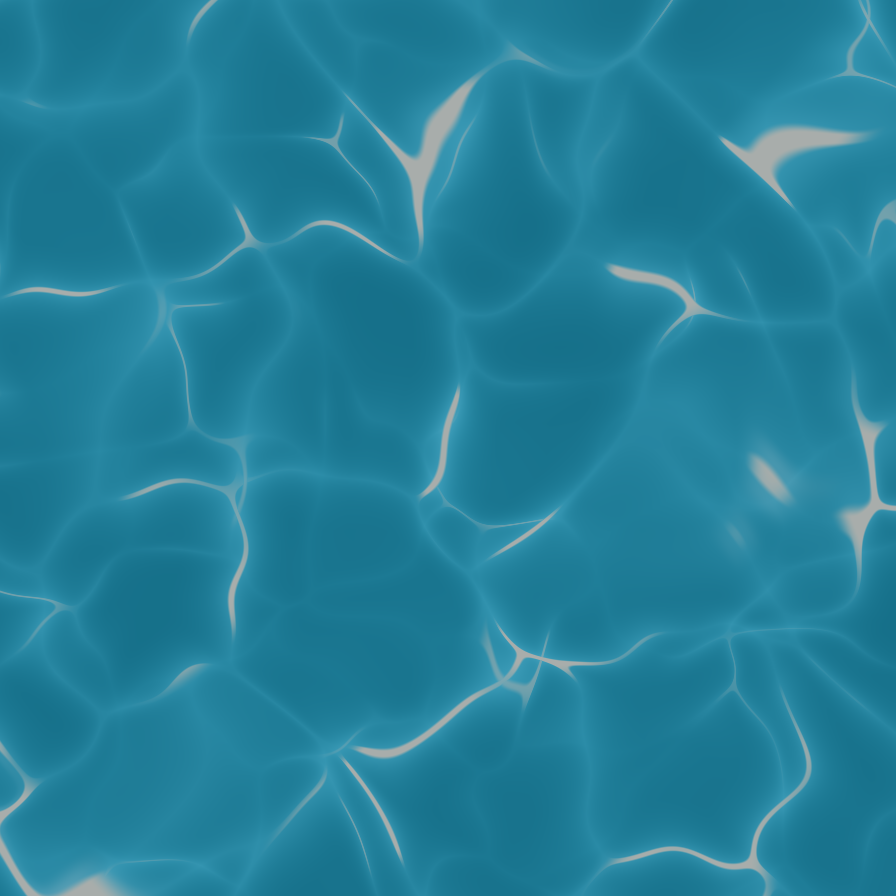
Reproduce this texture procedurally as a Shadertoy shader.

```glsl
// Sunlit pool water: pale caustic filaments over soft teal cells.
// Two sine-warped cellular fields give the bright web and a fainter veil;
// layered sines swell and fade the light along each filament.

vec2 hash2(vec2 cell) {
    vec3 h = fract(cell.xyx * vec3(0.1031, 0.1030, 0.0973));
    h += dot(h, h.yzx + 33.33);
    return fract((h.xx + h.yz) * h.zy);
}

// Bends straight cell borders into flowing curves.
vec2 ripple(vec2 p) {
    p += 0.17 * sin(p.yx * vec2(2.3, 2.7) + vec2(0.4, 2.1));
    p += 0.075 * sin(p.yx * vec2(5.1, 4.3) + p * 1.7 + vec2(3.0, 0.9));
    return p + 0.025 * sin(p.yx * 10.7 + vec2(1.2, 4.0));
}

// Smooth distance to the cell border; junctions fill in like small webs.
float cellBorder(vec2 p) {
    const float sharpness = 36.0;
    vec2 base = floor(p);
    float nearest = 9.0, total = 0.0;
    for (int y = -2; y <= 2; y++) {
        for (int x = -2; x <= 2; x++) {
            vec2 cell = base + vec2(x, y);
            vec2 toSeed = cell + 0.04 + 0.92 * hash2(cell) - p;
            float s = 0.5 * dot(toSeed, toSeed);
            nearest = min(nearest, s);
            total += exp(-sharpness * s);
        }
    }
    float others = total * exp(sharpness * nearest) - 1.0;
    return max(-log(max(others, 1e-5)) / sharpness, 0.0);
}

// Slowly wandering value, roughly -1 to 1.
float swell(vec2 p) {
    float a = sin(p.x * 2.9 + 1.8 * sin(p.y * 1.7 + 0.6));
    float b = sin(p.y * 3.3 + 1.6 * sin(p.x * 2.2 + 2.4));
    float c = sin(dot(p, vec2(4.1, -3.7)) + 1.3 * a);
    return 0.4 * a + 0.35 * b + 0.25 * c;
}

void mainImage(out vec4 fragColor, in vec2 fragCoord) {
    vec2 uv = fragCoord / iResolution.y;
    vec2 p = uv * 4.7 + vec2(11.3, 6.8);

    // Main web and finer, rotated veil
    float web = cellBorder(ripple(p));
    vec2 q = mat2(0.8, 0.6, -0.6, 0.8) * p * 1.35 + 23.0;
    float veil = cellBorder(ripple(q + 0.15 * sin(p.yx * 1.9)));

    // Light strength along the filaments
    float focus = smoothstep(-0.12, 0.75, swell(p * 1.15));
    float veilFocus = smoothstep(-0.2, 0.8, swell(q * 0.9 + 5.0));

    // Broad glow of the water body
    float glow = 0.66 * exp(-6.0 * web) * (0.75 + 0.35 * focus)
               + 0.38 * exp(-7.0 * veil) * (0.5 + 0.8 * veilFocus)
               + 0.10 * swell(p * 0.55 + 2.0) + 0.03;
    vec3 deepTeal = vec3(0.080, 0.430, 0.530);
    vec3 litTeal = vec3(0.160, 0.555, 0.665);
    vec3 color = mix(deepTeal, litTeal, clamp(glow, 0.0, 1.1));

    // Blue halos hugging the filaments
    float halo = exp(-19.0 * web) * (0.18 + 0.62 * focus)
               + exp(-20.0 * veil) * 0.38 * veilFocus;
    color = mix(color, vec3(0.27, 0.63, 0.74), min(halo, 0.9));

    // Translucent sheets where the light folds over
    float fold = smoothstep(0.35, 0.75, swell(p * 0.9 + 9.0)) * focus;
    float sheet = fold * (1.0 - smoothstep(0.025, 0.055, web));
    color = mix(color, vec3(0.44, 0.65, 0.72), 0.55 * sheet);

    // Pale cores, thick where focused and tapering away
    float width = 0.006 + 0.024 * focus;
    float core = smoothstep(0.15, 0.7, focus)
               * (1.0 - smoothstep(0.35 * width, width, web));
    float hairline = 0.55 * smoothstep(0.6, 1.0, veilFocus)
                   * (1.0 - smoothstep(0.002, 0.014, veil));
    color = mix(color, vec3(0.66, 0.68, 0.67), max(core, hairline));

    fragColor = vec4(color, 1.0);
}
```
